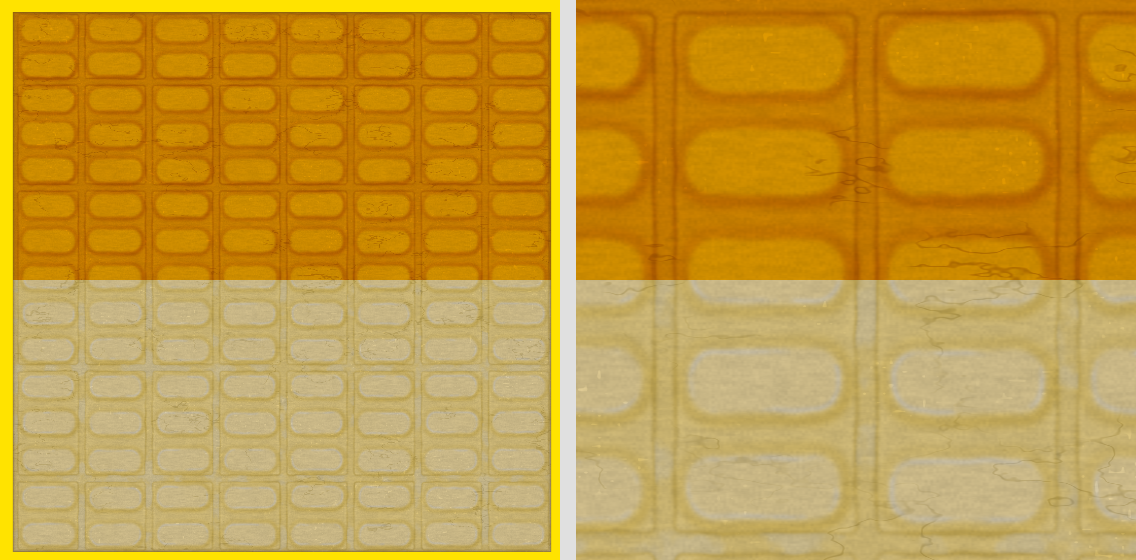
Left, the full canvas; right, a detail of the centre.
Give the GLSL for this pattern, as a WebGL 2 fragment shader.

```glsl
#version 300 es
precision highp float;
// Embossed tactile slab: 8 by 15 raised pills in grooved panels, amber over pale sand, in a yellow frame.

uniform vec2 u_resolution;
out vec4 outColor;

// Lengths are in design units: the canvas is UNITS wide, y runs downward.
const float UNITS = 768.0;
const vec2 SLAB_MIN = vec2(17.5, 16.5);
const vec2 SLAB_MAX = vec2(756.0, 757.0);
const float SPLIT_Y = 384.0;

const float COLUMNS = 8.0;
const float COLUMN_PITCH = 92.2;
const float FIRST_COLUMN = 66.0;
const float ROWS = 15.0;
const float FIRST_ROW = 41.0;
const float ROW_PITCH = 47.43;
const float ROW_STRETCH = 0.143; // rows spread slightly toward the bottom

const vec2 PILL_HALF = vec2(35.5, 15.0);
const float PILL_RADIUS = 13.5;
const float MOAT_OFFSET = 3.2;
const float MOAT_WIDTH = 3.3;
const float SEAM_HALF = 4.6;
const float PANEL_RADIUS = 4.0;

const vec3 FRAME = vec3(1.0, 0.89, 0.0);
const vec3 EDGE = vec3(0.42, 0.32, 0.10);
const vec3 AMBER = vec3(0.768, 0.490, 0.0);
const vec3 AMBER_FACE = vec3(0.800, 0.550, 0.0);
const vec3 AMBER_GROOVE = vec3(0.685, 0.365, 0.0);
const vec3 SAND = vec3(0.782, 0.700, 0.455);
const vec3 SAND_FACE = vec3(0.785, 0.715, 0.525);
const vec3 SAND_GROOVE = vec3(0.735, 0.635, 0.320);
const vec3 SAND_SCUFF = vec3(0.745, 0.715, 0.640);

float hash(vec2 p) {
    vec3 q = fract(p.xyx * vec3(0.1031, 0.1030, 0.0973));
    q += dot(q, q.yzx + 33.33);
    return fract((q.x + q.y) * q.z);
}

float noise(vec2 p) {
    vec2 i = floor(p), f = fract(p);
    f = f * f * (3.0 - 2.0 * f);
    return mix(mix(hash(i), hash(i + vec2(1, 0)), f.x),
               mix(hash(i + vec2(0, 1)), hash(i + vec2(1, 1)), f.x), f.y);
}

float fbm(vec2 p) {
    float sum = 0.0, gain = 0.53;
    for (int k = 0; k < 4; k++) {
        sum += gain * noise(p);
        p = p * 2.03 + 17.3;
        gain *= 0.5;
    }
    return sum;
}

float roundBox(vec2 p, vec2 halfSize, float r) {
    vec2 q = abs(p) - halfSize + r;
    return length(max(q, 0.0)) + min(max(q.x, q.y), 0.0) - r;
}

float bump(float d, float width) { return exp(-d * d / (width * width)); }

float rowY(float i) { return FIRST_ROW + i * (ROW_PITCH + ROW_STRETCH * i); }

void main() {
    vec2 p = gl_FragCoord.xy / u_resolution * UNITS;
    p.y = UNITS - p.y;
    float aa = UNITS / min(u_resolution.x, u_resolution.y);
    vec2 warped = p + 1.3 * (vec2(noise(p * 0.09), noise(p * 0.09 + 50.0)) - 0.5);

    // Grid coordinates; rows invert the stretched spacing
    float col = (warped.x - FIRST_COLUMN) / COLUMN_PITCH;
    float row = (sqrt(ROW_PITCH * ROW_PITCH + 4.0 * ROW_STRETCH * max(warped.y - FIRST_ROW, -60.0))
                - ROW_PITCH) / (2.0 * ROW_STRETCH);
    vec2 cell = clamp(floor(vec2(col, row) + 0.5), vec2(0.0), vec2(COLUMNS, ROWS) - 1.0);

    // Pills with a soft moat, deeper at the lower right
    vec2 center = vec2(FIRST_COLUMN + cell.x * COLUMN_PITCH, rowY(cell.y));
    center += vec2(hash(cell + 3.0), hash(cell + 9.0)) * 2.0 - 1.0;
    vec2 local = warped - center;
    float pill = roundBox(local, PILL_HALF, PILL_RADIUS);
    float face = 1.0 - smoothstep(-2.0, 1.2 + aa, pill);
    float side = 0.72 + 0.28 * clamp(dot(local / PILL_HALF, vec2(0.55, 0.6)), -1.0, 1.0);
    float moat = bump(pill - MOAT_OFFSET, MOAT_WIDTH) * side * (0.75 + 0.4 * hash(cell));

    // Panels group the rows 2, 3, 5, 3, 2 between seams
    float seamX = abs(fract(col) - 0.5) * COLUMN_PITCH;
    float pitchY = ROW_PITCH + 2.0 * ROW_STRETCH * row;
    float seamY = abs(abs(abs(row - 7.0) - 4.0) - 1.5) * pitchY;
    seamY = min(seamY, min(warped.y - SLAB_MIN.y + 2.0, SLAB_MAX.y + 2.0 - warped.y));
    vec2 q = SEAM_HALF + PANEL_RADIUS - vec2(seamX, seamY);
    float panel = length(max(q, 0.0)) + min(max(q.x, q.y), 0.0) - PANEL_RADIUS;
    float seamWear = 0.35 + 0.8 * fbm(p * 0.035 + 40.0);
    float groove = bump(panel, 1.3) * seamWear;
    float channel = smoothstep(0.0, 2.0, panel) * 0.16;
    float lip = bump(panel + 2.8, 1.4) * 0.35;

    // Fibres, stains, cracks and scuffs; the right side is more worn
    float fibre = fbm(p * vec2(0.12, 0.55)) - 0.5;
    float grain = noise(p * 0.75 + 90.0) - 0.5;
    float stain = fbm(p * 0.014 + 7.0) - 0.5;
    float worn = smoothstep(670.0, 755.0, p.x);
    float vein = abs(fbm(p * vec2(0.025, 0.07) + 21.0) - 0.5);
    float crackMask = smoothstep(0.57, 0.75, noise(p * 0.021 + 60.0) + 0.12 * worn);
    float crack = (1.0 - smoothstep(0.0, 0.022, vein)) * crackMask;
    float fleck = smoothstep(0.84, 0.97, noise(p * vec2(0.33, 0.5) + 130.0))
                * smoothstep(0.5, 0.75, noise(p * 0.03 + 11.0) + 0.12 * worn);
    float shade = clamp(moat * 0.8 + groove * 0.75 + channel + crack * 0.4 + stain * 0.3, 0.0, 1.0);

    // Two coatings over the same relief
    float lower = smoothstep(-0.5, 0.5, (p.y - SPLIT_Y) / aa);
    vec3 amber = mix(mix(AMBER, AMBER_FACE, face), AMBER_GROOVE, shade);
    vec3 sand = mix(mix(SAND, SAND_FACE, face), SAND_GROOVE, shade * (1.0 - 0.3 * face));
    float scuff = bump(pill + 1.8, 1.5) * smoothstep(0.35, 0.65, fbm(p * 0.06 + 30.0));
    float seamDust = smoothstep(-1.0, 1.0, panel) * smoothstep(0.42, 0.65, fbm(p * 0.045 + 80.0));
    sand = mix(sand, SAND_SCUFF, clamp(scuff * 0.7 + seamDust * 0.45, 0.0, 0.8));
    vec3 color = mix(amber, sand, lower);
    color *= 1.0 + 0.10 * fibre + 0.05 * grain + 0.05 * lip + 0.09 * fleck - 0.07 * crack - 0.04 * groove;

    // Dirty slab rim and flat frame
    vec2 inside = min(p - SLAB_MIN, SLAB_MAX - p);
    float depth = min(inside.x, inside.y);
    float rim = 0.65 * exp(-max(depth, 0.0) / 1.6) + 0.12 * exp(-max(depth, 0.0) / 6.0);
    color = mix(color, EDGE, rim);
    color = mix(FRAME, color, smoothstep(-0.5, 0.5, depth / aa));
    outColor = vec4(clamp(color, 0.0, 1.0), 1.0);
}
```
